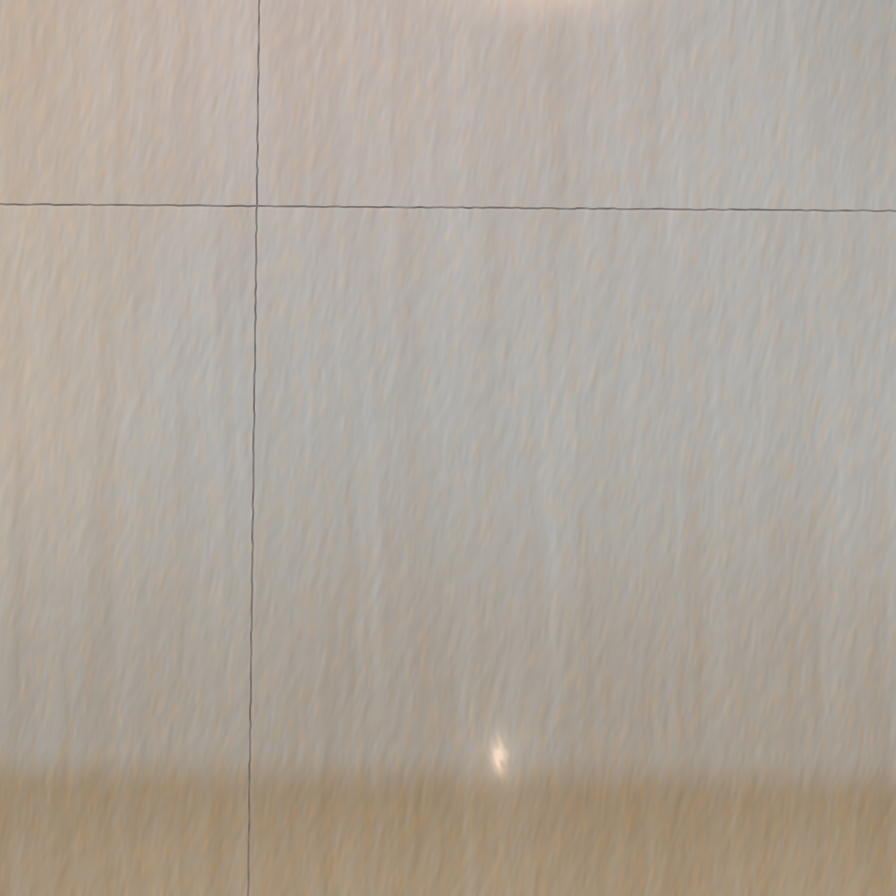
A Shadertoy shader for this texture:

```glsl
// Glossy stone wall panels with vertical grain, two thin joints and a soft reflected floor band.

const vec2  JOINT       = vec2(0.2865, 0.7700); // crossing point of the joints
const vec2  JOINT_SLOPE = vec2(0.0125, -0.0075); // lean of vertical, tilt of horizontal
const float JOINT_WIDTH = 0.0021;
const float BAND_TOP    = 0.132;
const vec2  LAMP_POS    = vec2(0.557, 0.157);
const vec2  STREAK_FREQ = vec2(44.0, 2.6);
const vec2  GRAIN_FREQ  = vec2(135.0, 38.0);
const vec2  FLECK_FREQ  = vec2(125.0, 46.0);
const float GRAIN_SLANT = 0.16;
const float RELIEF      = 0.040;

const vec3 GREY   = vec3(0.692, 0.680, 0.660);
const vec3 PINK   = vec3(0.752, 0.698, 0.664);
const vec3 CREAM  = vec3(0.745, 0.680, 0.610);
const vec3 TAUPE  = vec3(0.648, 0.610, 0.562);
const vec3 BROWN  = vec3(0.615, 0.542, 0.448);
const vec3 JOINT_COLOR = vec3(0.420, 0.390, 0.385);
const vec3 LAMP_COLOR  = vec3(0.960, 0.860, 0.770);
const vec3 COOL_TINT   = vec3(0.022, 0.034, 0.044);
const vec3 WARM_TINT   = vec3(0.024, 0.002, -0.022);

float hash(vec2 p) {
    vec3 q = fract(vec3(p.xyx) * 0.1031);
    q += dot(q, q.yzx + 33.33);
    return fract((q.x + q.y) * q.z);
}

float valueNoise(vec2 p) {
    vec2 i = floor(p), f = fract(p);
    f = f * f * (3.0 - 2.0 * f);
    return mix(mix(hash(i), hash(i + vec2(1, 0)), f.x),
               mix(hash(i + vec2(0, 1)), hash(i + vec2(1, 1)), f.x), f.y);
}

// Cellular noise: x = distance to the nearest seed, y = random value of its cell
vec2 cellNoise(vec2 p) {
    vec2 cell = floor(p), nearest = vec2(8.0, 0.0);
    for (int y = -1; y <= 1; y++)
    for (int x = -1; x <= 1; x++) {
        vec2 c = cell + vec2(x, y);
        vec2 seed = c + vec2(hash(c), hash(c + 71.7));
        float d = length(p - seed);
        if (d < nearest.x) nearest = vec2(d, hash(c + 19.3));
    }
    return nearest;
}

float glow(vec2 p, vec2 center, vec2 size) {
    vec2 d = (p - center) / size;
    return exp(-dot(d, d));
}

// Broad light across the wall: warm left and top, grey centre, brown foot
vec3 wallLight(vec2 p) {
    vec3 col = mix(GREY, PINK, smoothstep(0.50, 1.0, p.y) * smoothstep(1.1, 0.25, p.x));
    col = mix(col, CREAM, 0.75 * smoothstep(0.28, -0.02, p.x) * smoothstep(0.1, 0.5, p.y));
    col = mix(col, TAUPE, smoothstep(0.58, 0.14, p.y));
    float edge = BAND_TOP - 0.012 * p.x;
    vec3 band = BROWN + 0.030 * smoothstep(edge, 0.0, p.y);
    col = mix(band, col, smoothstep(edge - 0.018, edge + 0.04, p.y));
    col += vec3(0.13, 0.09, 0.06) * glow(p, vec2(0.61, 1.02), vec2(0.09, 0.035));
    return col - 0.02 * smoothstep(0.65, 1.05, p.x) * smoothstep(0.75, 1.0, p.y);
}

// Height of the short slanted strokes in the stone surface
float strokeHeight(vec2 p) {
    return 0.6 * valueNoise(p * GRAIN_FREQ) + 0.4 * valueNoise(p * GRAIN_FREQ * 1.9 + 41.0);
}

// Vertical streaks, side-lit strokes and tan flecks
vec3 stoneGrain(vec2 p, vec2 panel) {
    vec2 q = p + 3.7 * panel;
    q.x += 0.002 * sin(9.0 * q.y + 5.0 * q.x) + 0.0015 * sin(47.0 * q.y + 29.0 * q.x);
    float streak = 0.55 * valueNoise(q * STREAK_FREQ)
                 + 0.45 * valueNoise(q * STREAK_FREQ * vec2(2.4, 1.9) + 13.0) - 0.5;
    vec2 slanted = vec2(q.x - GRAIN_SLANT * q.y, q.y);
    float height = strokeHeight(slanted);
    float relief = height - strokeHeight(slanted + vec2(0.0032, -0.0035));
    vec2 fleck = cellNoise(slanted * FLECK_FREQ);
    float warm = smoothstep(0.35, 1.0, fleck.y) * smoothstep(0.80, 0.25, fleck.x);
    vec3 col = COOL_TINT * streak * 1.5 + RELIEF * relief + 0.018 * (height - 0.5);
    return col + WARM_TINT * (warm - 0.22 - 0.5 * (height - 0.5));
}

float jointMask(float d, float aa) {
    return 1.0 - smoothstep(0.5 * JOINT_WIDTH - aa, 0.5 * JOINT_WIDTH + aa, abs(d));
}

void mainImage(out vec4 fragColor, in vec2 fragCoord) {
    vec2 p = fragCoord / iResolution.xy;
    float aa = 0.7 / min(iResolution.x, iResolution.y);

    // Signed distances to the slightly leaning, rough joints
    vec2 toJoint = p - JOINT - JOINT_SLOPE * (p.yx - JOINT.yx);
    toJoint += 0.0010 * (vec2(valueNoise(vec2(p.y * 110.0, 3.0)),
                              valueNoise(vec2(p.x * 130.0, 8.0))) - 0.5);
    vec2 panel = step(0.0, toJoint);
    vec3 col = wallLight(p) + stoneGrain(p, panel);

    // Joints with uneven depth and a faint lit lip
    float wear = 0.50 + 0.45 * valueNoise(p * 90.0);
    float lip = max(jointMask(toJoint.x - 0.003, aa), jointMask(toJoint.y + 0.003, aa));
    float joint = max(jointMask(toJoint.x, aa), jointMask(toJoint.y, aa));
    col += 0.012 * lip;
    col = mix(col, JOINT_COLOR, joint * wear);

    // Small lamp reflection broken up by the grain
    float broken = 0.35 + 0.8 * valueNoise(vec2(p.x + 0.3 * p.y, p.y) * vec2(210.0, 95.0));
    float lamp = glow(p, LAMP_POS, vec2(0.010, 0.020)) * broken;
    lamp += 0.12 * glow(p, LAMP_POS, vec2(0.035, 0.045));
    col = mix(col, LAMP_COLOR, clamp(lamp, 0.0, 1.0));

    fragColor = vec4(clamp(col, 0.0, 1.0), 1.0);
}
```
